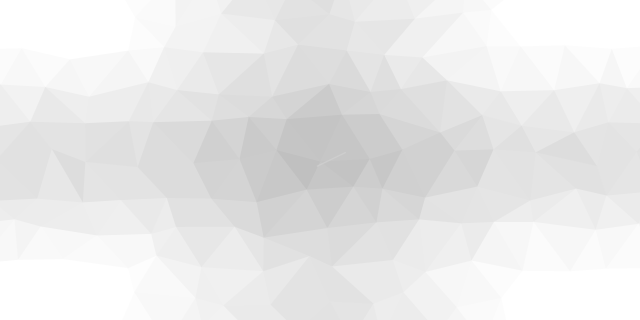
This background is drawn by a Shadertoy shader. Its source:

```glsl
// Pale grey low-poly mesh, darkest where a horizontal and a vertical band cross.

const vec2 CELL = vec2(0.14, 0.11);

vec2 hash2(vec2 p) {
    vec3 q = fract(p.xyx * vec3(0.1031, 0.1030, 0.0973));
    q += dot(q, q.yzx + 33.33);
    return fract((q.xx + q.yz) * q.zy);
}

// Jittered mesh vertex; odd rows are staggered by half a cell
vec2 meshVertex(vec2 id) {
    vec2 jitter = 0.54 * (hash2(id + 71.0) - 0.5);
    return (id + vec2(0.5 * mod(id.y, 2.0), 0.0) + jitter) * CELL;
}

float cross2(vec2 a, vec2 b) {
    return a.x * b.y - a.y * b.x;
}

// Signed distance to the line through a and b, positive on its right
float edgeDistance(vec2 p, vec2 a, vec2 b) {
    return -cross2(normalize(b - a), p - a);
}

float triangleDistance(vec2 p, vec2 a, vec2 b, vec2 c) {
    float winding = sign(cross2(b - a, c - a));
    return max(winding * edgeDistance(p, a, b),
           max(winding * edgeDistance(p, b, c), winding * edgeDistance(p, c, a)));
}

// Sum of two linear bands, varied a little per facet; corners stay white
float facetShade(vec2 center, float variation) {
    float column = 0.125 * max(0.0, 1.0 - abs(center.x) / 0.61);
    float row = 0.135 * max(0.0, 1.0 - abs(center.y) / 0.34);
    float dark = column + row;
    dark += 0.026 * (variation - 0.5) * smoothstep(0.0, 0.05, dark);
    return 1.0 - dark;
}

// Adds shade times coverage and coverage of one facet
void addFacet(inout vec2 sum, vec2 p, vec2 a, vec2 b, vec2 c, float variation, float pixel) {
    float coverage = clamp(0.5 - triangleDistance(p, a, b, c) / pixel, 0.0, 1.0);
    sum += coverage * vec2(facetShade((a + b + c) / 3.0, variation), 1.0);
}

float segmentDistance(vec2 p, vec2 a, vec2 b) {
    vec2 ab = b - a;
    return length(p - a - ab * clamp(dot(p - a, ab) / dot(ab, ab), 0.0, 1.0));
}

void mainImage(out vec4 fragColor, in vec2 fragCoord) {
    float pixel = 1.0 / iResolution.y;
    vec2 p = (fragCoord - 0.5 * iResolution.xy) * pixel - vec2(0.0, 0.005);
    vec2 base = floor(p / CELL - vec2(0.25, 0.0));

    // Split each nearby cell along its shorter diagonal
    vec2 sum = vec2(0.0);
    for (int y = -1; y <= 1; y++) {
        for (int x = -1; x <= 1; x++) {
            vec2 id = base + vec2(x, y);
            vec2 a = meshVertex(id);
            vec2 b = meshVertex(id + vec2(1.0, 0.0));
            vec2 c = meshVertex(id + vec2(1.0, 1.0));
            vec2 d = meshVertex(id + vec2(0.0, 1.0));
            vec2 variation = hash2(id + 19.0);
            if (distance(a, c) < distance(b, d)) {
                addFacet(sum, p, a, b, c, variation.x, pixel);
                addFacet(sum, p, a, c, d, variation.y, pixel);
            } else {
                addFacet(sum, p, a, b, d, variation.x, pixel);
                addFacet(sum, p, b, c, d, variation.y, pixel);
            }
        }
    }
    float shade = sum.y > 0.0 ? sum.x / sum.y : facetShade(p, 0.5);

    // Thin bright sliver beside the center
    float sliver = segmentDistance(p, vec2(-0.008, -0.024), vec2(0.079, 0.018));
    shade = mix(shade, 0.82, 0.7 * (1.0 - smoothstep(0.0, 0.001 + pixel, sliver)));

    fragColor = vec4(vec3(shade), 1.0);
}
```
